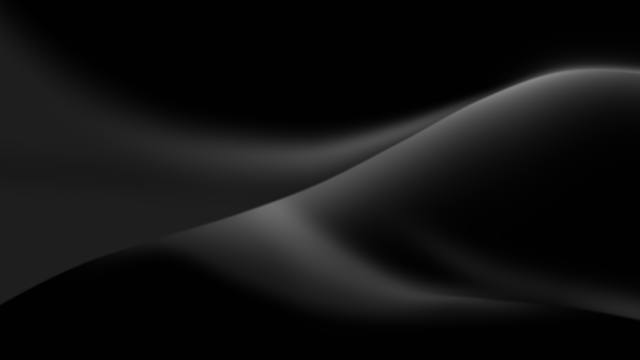
This background is drawn by a Shadertoy shader. Its source:

```glsl
// Dark silk: a veil sweeps down from the left behind a bright diagonal fold,
// and a ribbon peels off the fold towards the lower right.
// Smooth splines carry the folds; asymmetric bell profiles shade them.

#define VEIL_LIGHT 0.115
#define VEIL_RIDGE 0.26
#define BODY_LIGHT 0.33
#define GLINT_LIGHT 0.24
#define RIBBON_LIGHT 0.17
#define SHEEN_LIGHT 0.08
#define UNDERSIDE_LIGHT 0.07
#define BLACK_LEVEL 0.004

const int SPANS = 8;

// Heights at even steps in x, with one extra knot beyond each side.
const float FOLD[11] = float[11](0.016, 0.153, 0.264, 0.338, 0.407, 0.491, 0.604, 0.722, 0.799, 0.796, 0.741);
const float VEIL_TOP[11] = float[11](1.25, 0.98, 0.787, 0.68, 0.639, 0.632, 0.669, 0.734, 0.803, 0.806, 0.78);
const float RIBBON[11] = float[11](0.9, 0.8, 0.7, 0.6, 0.48, 0.317, 0.201, 0.171, 0.15, 0.111, 0.06);
const float SHEEN[11] = float[11](0.95, 0.9, 0.8, 0.7, 0.6, 0.48, 0.37, 0.248, 0.183, 0.127, 0.08);
const float HEM[11] = float[11](-0.05, 0.1, 0.2, 0.287, 0.2, 0.125, 0.1, 0.106, 0.118, 0.106, 0.08);

// Catmull-Rom spline through the knots, for x from 0 to 1.
float spline(float knots[11], float x) {
    float s = clamp(x, 0.0, 1.0) * float(SPANS);
    int i = min(int(s), SPANS - 1);
    float t = s - float(i);
    float a = knots[i], b = knots[i + 1], c = knots[i + 2], d = knots[i + 3];
    return b + 0.5 * t * (c - a + t * (2.0 * a - 5.0 * b + 4.0 * c - d
             + t * (3.0 * (b - c) + d - a)));
}

// Bell profile with its own width above and below the centre.
float bell(float d, float above, float below) {
    float r = d / (d > 0.0 ? above : below);
    return exp(-r * r);
}

// Translucent cloth behind the fold, brightest just under its top edge.
float veil(float x, float y, float fold) {
    float top = spline(VEIL_TOP, x);
    float gap = max(top - fold, 0.0);
    float soft = 0.024 + min(0.12 * gap, 0.06);
    float cover = 1.0 - smoothstep(top - 1.6 * soft, top + soft, y);
    float offset = min(0.4 * gap, 0.06);
    float width = 0.015 + min(0.22 * gap, 0.055);
    float ridge = VEIL_RIDGE * smoothstep(0.03, 0.82, x)
                * bell(y - top + offset, width, width * 1.2);
    float crease = 1.0 - 0.2 * bell(y - 0.53 + 0.12 * x, 0.06, 0.05);
    float base = VEIL_LIGHT * crease * (1.0 - 0.5 * smoothstep(0.65, 0.9, x));
    return cover * (base + ridge);
}

// Light falling off below the fold, with a narrow glint at the crest.
float body(float x, float depth) {
    float width = 0.035 + 0.085 * smoothstep(0.15, 0.4, x)
                - 0.04 * smoothstep(0.8, 1.0, x);
    float strength = BODY_LIGHT * smoothstep(0.08, 0.48, x)
                   * (1.0 - 0.4 * smoothstep(0.8, 1.0, x));
    float glint = GLINT_LIGHT * bell(x - 0.85, 0.15, 0.17) * exp(-depth / 0.026);
    return strength * exp(-pow(depth / width, 1.4)) + glint;
}

// Ribbon, faint upper sheen and shaded underside in the lower right.
float lowerFolds(float x, float y, float hem) {
    float ribbon = spline(RIBBON, x);
    float sheen = spline(SHEEN, x);
    float flatten = smoothstep(0.45, 0.72, x);
    float ribbonLight = RIBBON_LIGHT * smoothstep(0.33, 0.5, x)
                      * (1.0 - smoothstep(0.62, 0.87, x))
                      * bell(y - ribbon, mix(0.065, 0.032, flatten), mix(0.12, 0.025, flatten));
    float crisp = mix(0.08, 0.006, flatten);
    float upper = smoothstep(ribbon - crisp, ribbon + crisp, y);
    float sheenLight = upper * bell(y - sheen, 0.05, 0.045)
                     * (SHEEN_LIGHT * smoothstep(0.56, 0.75, x) + 0.07 * smoothstep(0.86, 1.0, x));
    float underside = UNDERSIDE_LIGHT * (1.0 - upper)
                    * smoothstep(0.28, 0.48, x) * (1.0 - smoothstep(0.78, 1.0, x))
                    * smoothstep(hem - 0.025, hem + 0.05, y);
    return ribbonLight + sheenLight + underside;
}

void mainImage(out vec4 fragColor, in vec2 fragCoord) {
    vec2 uv = fragCoord / iResolution.xy;
    float fold = spline(FOLD, uv.x);
    float hem = spline(HEM, uv.x);
    float depth = fold - uv.y;

    // Cloth in front of and behind the fold.
    float front = body(uv.x, max(depth, 0.0)) * smoothstep(hem - 0.03, hem + 0.05, uv.y)
                + lowerFolds(uv.x, uv.y, hem);
    float back = veil(uv.x, uv.y, fold);

    // Halo spilling over the crest.
    back += 0.25 * smoothstep(0.74, 0.9, uv.x) * exp(-max(-depth, 0.0) / 0.022);

    float edge = 1.2 / iResolution.y + 0.002;
    float light = BLACK_LEVEL + mix(back, front, smoothstep(-edge, edge, depth));
    fragColor = vec4(vec3(light), 1.0);
}
```
